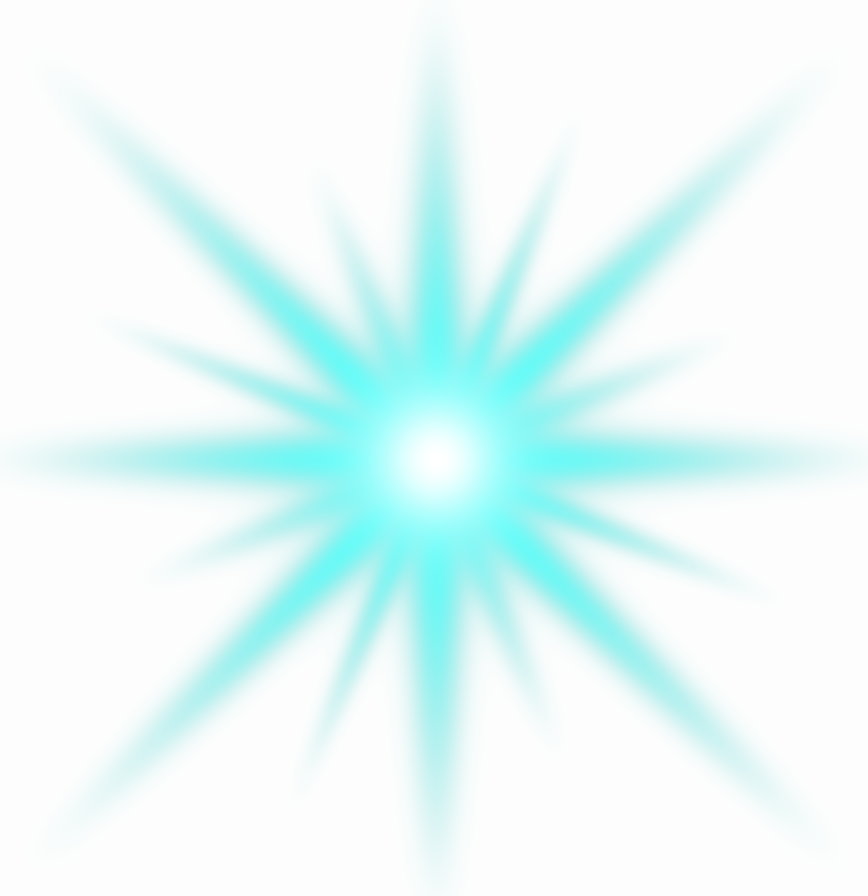
Give the GLSL for this background, as a WebGL 2 fragment shader.

```glsl
#version 300 es
precision highp float;

uniform vec2 u_resolution;
out vec4 fragColor;

const float TURN = 6.2831853;
const int RAY_COUNT = 16;

float gaussian(float x, float width) {
    float k = x / width;
    return exp(-k * k);
}

// Soft beam from the origin that fades and narrows towards its tip
float ray(vec2 p, float angle, float reach, float width, float strength) {
    vec2 axis = vec2(cos(angle), sin(angle));
    float along = dot(p, axis);
    float across = dot(p, vec2(-axis.y, axis.x));
    float fade = smoothstep(0.0, 0.02, along) * (1.0 - smoothstep(0.05, reach, along));
    float taper = 1.0 - 0.35 * clamp(along / reach, 0.0, 1.0);
    return strength * fade * gaussian(across, width * taper);
}

// Reach, width and strength for each of the four kinds of ray
vec3 rayShape(int index) {
    int kind = index % 4;
    if (kind == 0) return vec3(0.56, 0.034, 0.97);
    if (kind == 2) return vec3(0.67, 0.031, 0.97);
    if (kind == 1) return vec3(0.38, 0.023, 0.65);
    return vec3(0.44, 0.019, 0.80);
}

float starburst(vec2 p) {
    float gap = 1.0;
    for (int i = 0; i < RAY_COUNT; i++) {
        vec3 shape = rayShape(i);
        float angle = TURN * float(i) / float(RAY_COUNT);
        gap *= 1.0 - ray(p, angle, shape.x, shape.y, shape.z);
    }
    return 1.0 - gap;
}

// White to cyan, slightly greyed at partial coverage
vec3 tint(float amount) {
    float grey = 0.2 * amount * (1.0 - amount);
    return vec3(1.0 - 0.64 * amount, 1.0 - grey, 1.0 - grey - 0.015 * amount);
}

void main() {
    vec2 center = vec2(0.503, 0.487) * u_resolution;
    vec2 p = (gl_FragCoord.xy - center) / u_resolution.y;
    float radius = length(p);

    // Rays joined by a round halo
    float halo = 0.95 * gaussian(radius, 0.115);
    float coverage = 1.0 - (1.0 - starburst(p)) * (1.0 - halo);
    vec3 color = tint(coverage) - 0.006;

    // Bright core
    color = mix(color, vec3(1.0), gaussian(radius, 0.075));
    fragColor = vec4(color, 1.0);
}
```
